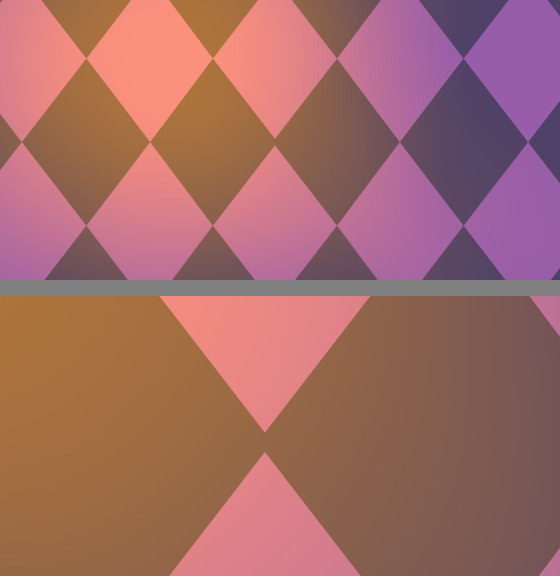
Top, the full canvas; bottom, a detail of the centre.
Give the GLSL for this pattern, as a WebGL 1 fragment shader.

```glsl
precision highp float;
uniform vec2 u_resolution;

vec2 hashGradient(vec2 cell) {
  float angle = 6.2832 * fract(sin(dot(cell, vec2(127.1, 311.7))) * 4375.85);
  return vec2(cos(angle), sin(angle));
}

float gradientNoise(vec2 p) {
  vec2 i = floor(p), f = fract(p);
  vec2 u = f * f * f * (f * (f * 6.0 - 15.0) + 10.0);
  float a = dot(hashGradient(i), f);
  float b = dot(hashGradient(i + vec2(1.0, 0.0)), f - vec2(1.0, 0.0));
  float c = dot(hashGradient(i + vec2(0.0, 1.0)), f - vec2(0.0, 1.0));
  float d = dot(hashGradient(i + 1.0), f - 1.0);
  return mix(mix(a, b, u.x), mix(c, d, u.x), u.y);
}

// 0 in the warm glow, 1 in the cool far side
float coolness(vec2 p) {
  vec2 fromGlow = (p - vec2(0.625, 0.792)) * vec2(1.0, 0.9);
  fromGlow.x *= fromGlow.x < 0.0 ? 0.8 : 1.0;
  vec2 fromPool = p - vec2(1.38, 0.193);
  float cool = smoothstep(0.1, 1.12, length(fromGlow));
  cool -= 0.2 * exp(-8.0 * dot(fromPool, fromPool));
  return clamp(cool + 0.03 * gradientNoise(p * 3.0), 0.0, 1.0);
}

void main() {
  vec2 p = gl_FragCoord.xy / u_resolution.y;

  // Diamond lattice, its columns drawn slightly together
  vec2 warped = p;
  warped.x -= 0.006 * sin((p.x - 0.078) * 3.475);
  vec2 lattice = (warped - vec2(0.078, 0.194)) / vec2(0.452, 0.597);
  vec2 cell = floor(lattice + 0.5);
  vec2 local = lattice - cell;

  // The middle column is a little shorter, leaving a gap at its tips
  float middle = 1.0 - step(0.5, abs(cell.x - 2.0));
  float edge = abs(local.x) + abs(local.y) * (1.0 + 0.04 * middle) - 0.5;
  edge /= length(1.0 / vec2(0.452, 0.597));
  float diamond = clamp(0.5 - edge * u_resolution.y, 0.0, 1.0);

  // Both tones share one warm to cool gradient
  float cool = coolness(p);
  vec3 light = mix(vec3(0.985, 0.565, 0.485), vec3(0.595, 0.365, 0.66), cool);
  vec3 dark = mix(vec3(0.675, 0.45, 0.235), vec3(0.31, 0.255, 0.405), cool);
  vec3 color = mix(dark, light, diamond);

  // Faint worn fringe on the lower edges that face the middle
  float inward = step(0.0, local.x * (2.0 - cell.x)) * step(local.y, 0.0);
  float worn = inward * (1.0 - middle) * (1.0 - step(0.5, abs(cell.y)));
  worn *= 1.0 - step(1.5, abs(cell.x - 2.0));
  float fringe = 0.35 * worn * exp(-pow(edge * 400.0, 2.0));
  color = mix(color, vec3(0.62, 0.38, 0.36), fringe);

  gl_FragColor = vec4(color, 1.0);
}
```
